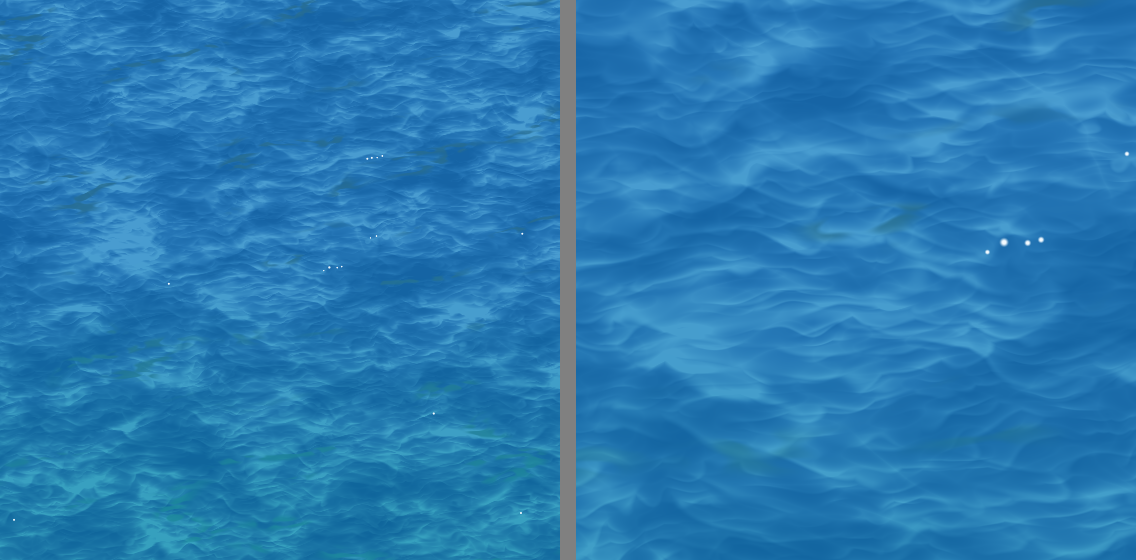
Left, the full canvas; right, a detail of the centre.
This texture is drawn by a Shadertoy shader. Its source:

```glsl
const vec3 DEEP_DARK = vec3(0.085, 0.392, 0.648);
const vec3 DEEP_MID = vec3(0.152, 0.470, 0.722);
const vec3 DEEP_LIGHT = vec3(0.255, 0.580, 0.795);
const vec3 SHALLOW_DARK = vec3(0.060, 0.400, 0.612);
const vec3 SHALLOW_MID = vec3(0.120, 0.482, 0.662);
const vec3 SHALLOW_LIGHT = vec3(0.190, 0.595, 0.725);
const vec3 STREAK_DEEP = vec3(0.150, 0.425, 0.565);
const vec3 STREAK_SHALLOW = vec3(0.110, 0.540, 0.610);
const float WAVE_TILT = 0.08;
const float SWELL_TILT = 0.24;
const float CROSS_TILT = -0.16;
const float WISP_TILT = -0.65;
const float FAR_SCALE = 1.2;
const float BASE_LIGHT = 0.03;
const float SWELL_GAIN = 0.26;
const float CREST_RISE = 0.20;
const float CREST_FADE = 3.2;
const int GLINT_GROUPS = 8;
const int GLINTS_PER_GROUP = 6;
const float GLINT_RADIUS = 0.0014;

vec2 hash2(vec2 p) {
    vec3 h = fract(p.xyx * vec3(0.1031, 0.1030, 0.0973));
    h += dot(h, h.yzx + 33.33);
    return fract((h.xx + h.yz) * h.zy);
}

// Gradient noise, roughly -0.7 to 0.7
float corner(vec2 cell, vec2 offset) {
    float angle = 6.2832 * hash2(cell + 57.0).x;
    return dot(vec2(cos(angle), sin(angle)), offset);
}

float noise(vec2 p) {
    vec2 i = floor(p), f = fract(p);
    vec2 u = f * f * f * (f * (f * 6.0 - 15.0) + 10.0);
    vec2 e = vec2(1.0, 0.0);
    return mix(mix(corner(i, f), corner(i + e, f - e), u.x),
               mix(corner(i + e.yx, f - e.yx), corner(i + e.xx, f - e.xx), u.x), u.y);
}

vec2 rotate(vec2 p, float angle) {
    float c = cos(angle), s = sin(angle);
    return vec2(c * p.x + s * p.y, c * p.y - s * p.x);
}

// Rows of broken wave crests: crisp lower edge, light fading upward
float waveRows(vec2 p, float rows, float seed) {
    vec2 q = p * rows;
    float bend = 1.3 * noise(q * vec2(0.28, 0.50) + seed);
    bend += 0.9 * abs(noise(q * vec2(0.45, 0.60) + seed + 19.0));
    float phase = q.y + bend;
    float row = floor(phase), f = phase - row;
    float profile = smoothstep(0.0, CREST_RISE, f) * exp(-CREST_FADE * (f - CREST_RISE));
    profile *= 1.0 - smoothstep(0.8, 1.0, f);
    float breaks = noise(vec2(q.x * 0.38 + seed, row * 7.37 + seed));
    return profile * smoothstep(-0.25, 0.40, breaks);
}

// Thin line along the zero level of the noise
float crest(vec2 p, float sharpness) {
    return exp(-sharpness * abs(noise(p)));
}

vec3 ramp(vec3 dark, vec3 mid, vec3 light, float t) {
    return t < 0.5 ? mix(dark, mid, 2.0 * t) : mix(mid, light, 2.0 * t - 1.0);
}

// Small groups of sun glints strung along the crests
float glints(vec2 uv) {
    float sum = 0.0;
    for (int i = 0; i < GLINT_GROUPS; i++) {
        vec2 seed = vec2(float(i) * 7.0 + 3.0, 19.0);
        vec2 center = hash2(seed);
        float count = 1.0 + floor(5.5 * pow(hash2(seed + 5.0).x, 3.0));
        for (int j = 0; j < GLINTS_PER_GROUP; j++) {
            if (float(j) >= count) break;
            vec2 jitter = hash2(seed + vec2(float(j), 31.0));
            vec2 pos = center + vec2(0.010, 0.002) * float(j) + 0.005 * jitter;
            float radius = GLINT_RADIUS * (0.6 + 0.7 * jitter.y);
            sum += 1.0 - smoothstep(0.4 * radius, 1.8 * radius, length(uv - pos));
        }
    }
    return min(sum, 1.0);
}

void mainImage(out vec4 fragColor, in vec2 fragCoord) {
    vec2 uv = fragCoord / iResolution.y;
    vec2 p = uv * mix(1.0, FAR_SCALE, uv.y);

    // Bend the surface slightly so crests are never straight
    p += vec2(0.030, 0.010) * vec2(noise(p * 8.0 + 3.0), noise(p * vec2(10.0, 14.0) + 17.0));
    p += 0.003 * vec2(noise(p * vec2(24.0, 38.0)), noise(p * vec2(31.0, 40.0) + 41.0));
    vec2 w = rotate(p, WAVE_TILT);
    vec2 s = rotate(p, SWELL_TILT);
    vec2 c = rotate(p, CROSS_TILT);

    // Moderate swell, then crests from coarse to fine in crossing directions
    float swell = noise(s * vec2(4.0, 10.0) + 11.0) + 0.7 * noise(s * vec2(9.0, 23.0) + 29.0);
    float activity = clamp(0.95 + 0.8 * swell, 0.4, 1.4);
    float ripples = 0.42 * waveRows(s, 14.0, 5.0) + 0.55 * waveRows(w, 24.0, 23.0);
    ripples += 0.50 * waveRows(c, 36.0, 37.0) + 0.42 * waveRows(s, 54.0, 53.0);
    ripples += 0.32 * waveRows(w, 82.0, 71.0);
    ripples += 0.16 * crest(c * vec2(13.0, 32.0) + 23.0, 7.0);
    ripples += 0.14 * crest(w * vec2(27.0, 64.0) + 47.0, 6.0);
    ripples += 0.20 * noise(w * vec2(17.0, 42.0) + 61.0);

    // Faint wisps crossing the wave faces
    vec2 d = rotate(p, WISP_TILT);
    float wisp = crest(d * vec2(6.0, 19.0) + 71.0, 22.0);
    wisp *= smoothstep(0.0, 0.35, noise(d * vec2(7.0, 9.0) + 83.0));
    float light = BASE_LIGHT + SWELL_GAIN * swell + activity * ripples + 0.22 * wisp;
    light = clamp(light, 0.0, 1.15);

    // Blue far water turning teal near the bottom
    float patches = 0.14 * swell * (1.0 - uv.y);
    float shallow = 1.0 - smoothstep(0.05, 0.66, uv.y + 0.05 * uv.x + patches);
    vec3 deepColor = ramp(DEEP_DARK, DEEP_MID, DEEP_LIGHT, light);
    vec3 shallowColor = ramp(SHALLOW_DARK, SHALLOW_MID, SHALLOW_LIGHT, light);
    vec3 color = mix(deepColor, shallowColor, shallow);

    // Thin broken grey-green streaks along the swell
    float streak = smoothstep(0.40, 0.75, crest(s * vec2(3.0, 18.0) + 97.0, 6.0));
    streak *= smoothstep(0.08, 0.26, noise(s * vec2(5.0, 11.0) + 131.0));
    streak *= smoothstep(-0.15, 0.10, noise(w * vec2(28.0, 85.0) + 13.0));
    color = mix(color, mix(STREAK_DEEP, STREAK_SHALLOW, shallow), 0.8 * streak);

    color = mix(color, vec3(0.95, 0.98, 1.0), glints(uv));
    fragColor = vec4(color, 1.0);
}
```
